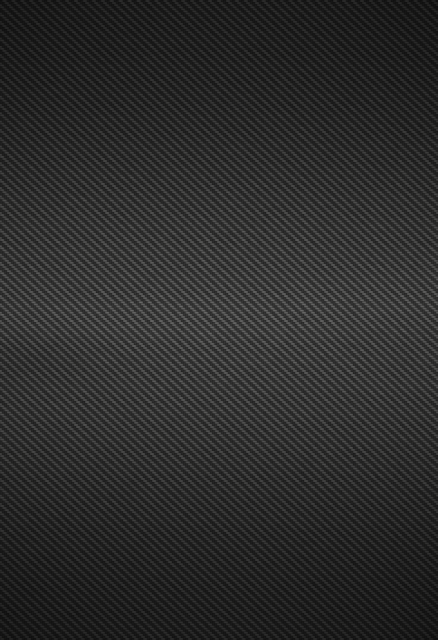
Give the GLSL for this texture, as a Shadertoy shader.

```glsl
// Dark carbon-fibre cloth: a 2/2 twill of light horizontal and dark vertical tows
// whose floats step down to the right, lit by a soft band across the middle.
// Each pixel averages a grid of samples, since the threads are very fine.
#define REPEATS vec2(49.0, 77.0)   // twill repeats across and down
#define SAMPLES 5                  // antialiasing samples per axis
#define EDGE_TONE 0.102            // cloth brightness at top and bottom
#define BAND_TONE 0.238            // cloth brightness in the lit band
#define BAND_WIDTH 0.32            // half height of the lit band
#define LIGHT_TOW 1.59             // relative brightness of horizontal tows
#define DARK_TOW 0.87              // relative brightness of vertical tows
#define WEAR 0.16                  // brightness variation between threads
#define VIGNETTE 0.20              // darkening toward the corners

vec2 hashGradient(vec2 cell) {
    vec2 h = vec2(dot(cell, vec2(127.1, 311.7)), dot(cell, vec2(269.5, 183.3)));
    return fract(sin(h) * 43758.55) * 2.0 - 1.0;
}

float gradientNoise(vec2 p) {
    vec2 i = floor(p), f = p - i;
    vec2 u = f * f * f * (f * (f * 6.0 - 15.0) + 10.0);
    float a = dot(hashGradient(i), f);
    float b = dot(hashGradient(i + vec2(1, 0)), f - vec2(1, 0));
    float c = dot(hashGradient(i + vec2(0, 1)), f - vec2(0, 1));
    float d = dot(hashGradient(i + vec2(1, 1)), f - vec2(1, 1));
    return mix(mix(a, b, u.x), mix(c, d, u.x), u.y);
}

// Rounded shading of one float: along and across both run from 0 to 1.
float towShade(float along, float across) {
    float crown = 4.0 * across * (1.0 - across);
    float arch = 4.0 * along * (1.0 - along);
    return mix(0.55, 1.0, sqrt(crown)) * mix(0.72, 1.0, arch);
}

// Relative brightness of the twill; four threads make one repeat.
float weave(vec2 uv) {
    vec2 p = uv * REPEATS * 4.0;
    vec2 cell = floor(p), f = p - cell;
    float step4 = mod(cell.x + cell.y, 4.0);
    bool horizontal = step4 < 2.0;
    float along = horizontal ? (step4 + f.x) * 0.5 : (step4 - 2.0 + f.y) * 0.5;
    float across = horizontal ? f.y : f.x;
    vec2 thread = horizontal ? vec2(p.x * 0.09, cell.y * 0.73)
                             : vec2(cell.x * 0.73, p.y * 0.09);
    float tone = horizontal ? LIGHT_TOW : DARK_TOW;
    return tone * towShade(along, across) * (1.0 + WEAR * gradientNoise(thread + 7.3));
}

// Broad glow with a thin, slightly tilted sheen and darker corners.
float lighting(vec2 uv) {
    float height = (uv.y - 0.5) / BAND_WIDTH;
    float glow = mix(EDGE_TONE, BAND_TONE, exp(-height * height));
    float sheenLine = 0.505 + 0.04 * (uv.x - 0.5) + 0.05 * pow(abs(uv.x - 0.5), 2.0);
    float sheen = (uv.y - sheenLine) / 0.045;
    glow += 0.018 * exp(-sheen * sheen);
    vec2 shadow = (uv - vec2(0.03, 0.44)) / vec2(0.22, 0.05);
    glow -= 0.028 * exp(-dot(shadow, shadow));
    vec2 side = uv * 2.0 - 1.0;
    return glow * (1.0 - VIGNETTE * side.x * side.x * (0.4 + 0.6 * side.y * side.y));
}

void mainImage(out vec4 fragColor, in vec2 fragCoord) {
    float cloth = 0.0;
    for (int y = 0; y < SAMPLES; y++) {
        for (int x = 0; x < SAMPLES; x++) {
            vec2 offset = (vec2(x, y) + 0.5) / float(SAMPLES) - 0.5;
            cloth += weave((fragCoord + offset) / iResolution.xy);
        }
    }
    cloth /= float(SAMPLES * SAMPLES);
    vec3 neutralGray = vec3(1.0, 1.0, 0.99);
    fragColor = vec4(neutralGray * cloth * lighting(fragCoord / iResolution.xy), 1.0);
}
```
